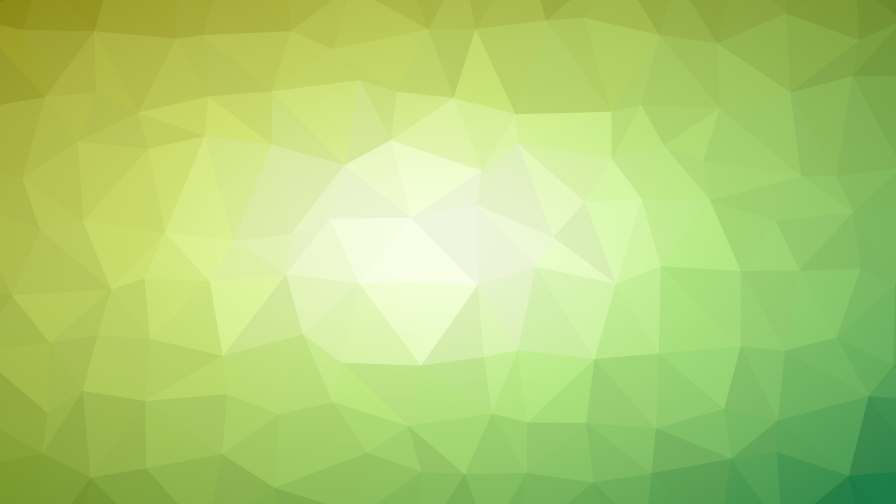
This background is drawn by a Shadertoy shader. Its source:

```glsl
const float ROWS = 8.0;          // mesh cells per canvas height
const float JITTER = 0.68;       // spread of each mesh point inside its cell
const float FACET_SHADE = 0.06;  // brightness range between facets
const float SOFT_SHADE = 0.35;   // share of smooth gradient inside a facet

const vec3 OLIVE = vec3(0.53, 0.51, 0.05);
const vec3 MOSS = vec3(0.44, 0.56, 0.18);
const vec3 FERN = vec3(0.45, 0.58, 0.17);
const vec3 EMERALD = vec3(0.10, 0.48, 0.28);
const vec3 LEMON = vec3(0.85, 0.90, 0.46);
const vec3 MINT = vec3(0.69, 0.93, 0.54);
const vec3 CREAM = vec3(0.96, 0.985, 0.89);

vec2 hash22(vec2 p) {
    vec3 q = fract(p.xyx * vec3(0.1031, 0.1030, 0.0973));
    q += dot(q, q.yzx + 33.33);
    return fract((q.xx + q.yz) * q.zy);
}

float cross2(vec2 a, vec2 b) {
    return a.x * b.y - a.y * b.x;
}

vec2 meshPoint(vec2 id) {
    return id + 0.5 + JITTER * (hash22(id + 17.0) - 0.5);
}

// Dark corners, a yellow to green ring and a pale central glow
vec3 gradientColor(vec2 uv) {
    float d = length((uv - vec2(0.48, 0.52)) / 0.5);
    float right = pow(clamp(uv.x, 0.0, 1.0), 1.5);
    vec3 corners = mix(mix(FERN, EMERALD, right), mix(OLIVE, MOSS, right),
                       clamp(uv.y, 0.0, 1.0));
    float cool = smoothstep(0.1, 0.9, 0.6 * uv.x + 0.4 * (1.0 - uv.y));
    vec3 ring = mix(LEMON, MINT, cool);
    float rim = pow(clamp((d - 0.48) / 0.92, 0.0, 1.0), 1.2);
    float glow = 1.0 - smoothstep(0.05, 0.7, d);
    return mix(mix(ring, corners, rim), CREAM, glow);
}

// Signed distance to the line a-b, positive on its left
float edgeDistance(vec2 p, vec2 a, vec2 b) {
    return cross2(b - a, p - a) / max(length(b - a), 0.001);
}

// Facet colour in rgb, its coverage in a; corners run counterclockwise
vec4 facet(vec2 p, vec2 a, vec2 b, vec2 c, vec2 seed, vec2 scale, float pixel) {
    float inside = min(edgeDistance(p, a, b),
                       min(edgeDistance(p, b, c), edgeDistance(p, c, a)));
    float coverage = clamp(inside / pixel + 0.5, 0.0, 1.0);
    vec2 sampleAt = mix((a + b + c) / 3.0, p, SOFT_SHADE);
    vec3 color = gradientColor(sampleAt * scale);
    color *= 1.0 + FACET_SHADE * (hash22(seed).x - 0.5);
    return vec4(color * coverage, coverage);
}

void mainImage(out vec4 fragColor, in vec2 fragCoord) {
    float pixel = ROWS / iResolution.y;
    vec2 p = fragCoord * pixel;
    vec2 scale = vec2(iResolution.y / iResolution.x, 1.0) / ROWS;
    vec2 cell = floor(p - 0.5);
    vec4 sum = vec4(0.0);

    // Split each nearby quad along its shorter diagonal
    for (int y = -1; y <= 1; y++) {
        for (int x = -1; x <= 1; x++) {
            vec2 id = cell + vec2(x, y);
            vec2 a = meshPoint(id);
            vec2 b = meshPoint(id + vec2(1.0, 0.0));
            vec2 c = meshPoint(id + vec2(1.0, 1.0));
            vec2 d = meshPoint(id + vec2(0.0, 1.0));
            vec2 seed = id + 41.0;
            if (distance(a, c) < distance(b, d)) {
                sum += facet(p, a, b, c, seed, scale, pixel);
                sum += facet(p, a, c, d, seed + 73.0, scale, pixel);
            } else {
                sum += facet(p, a, b, d, seed, scale, pixel);
                sum += facet(p, b, c, d, seed + 73.0, scale, pixel);
            }
        }
    }

    vec3 smoothColor = gradientColor(p * scale);
    vec3 color = sum.a > 0.001 ? sum.rgb / sum.a : smoothColor;
    fragColor = vec4(clamp(color, 0.0, 1.0), 1.0);
}
```
